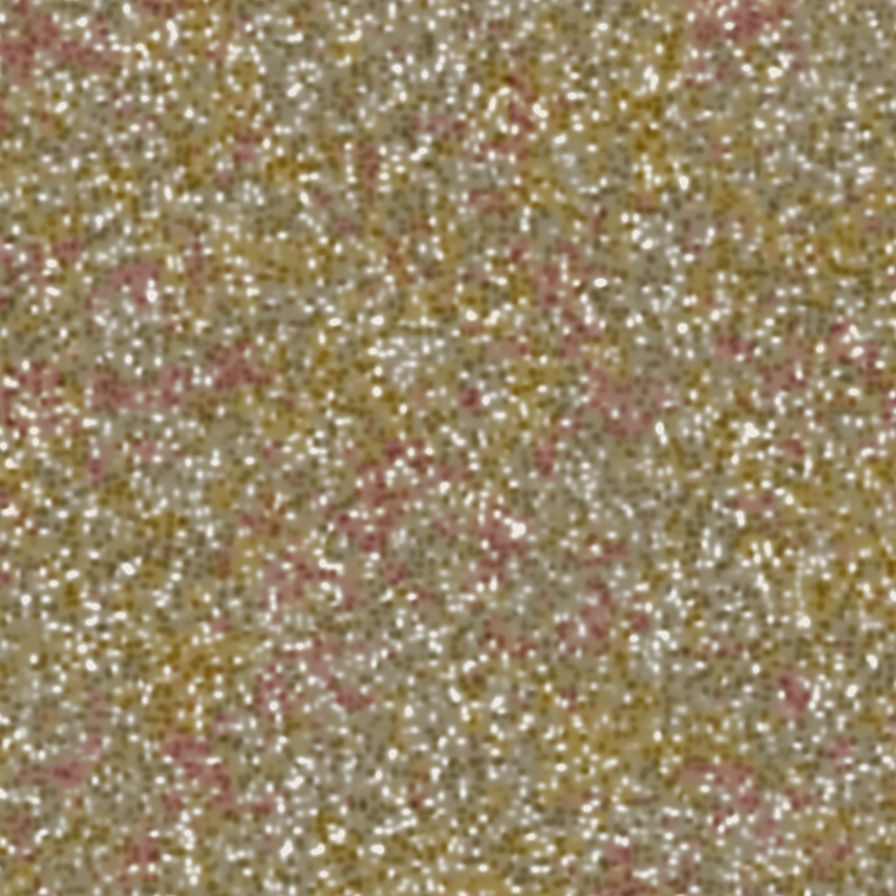
Reproduce this texture procedurally as a Shadertoy shader.

```glsl
// Speckled stone grit: pale soft grains over olive grey, with faint blocky ochre and rust patches.

vec3 hash3(vec2 p) {
    vec3 q = fract(p.xyx * vec3(0.1031, 0.1030, 0.0973));
    q += dot(q, q.yxz + 33.33);
    return fract((q.xxy + q.yzz) * q.zyx);
}

// Value noise with short plateaus, giving soft-edged square patches
float blocks(vec2 p) {
    vec2 cell = floor(p);
    vec2 f = smoothstep(0.15, 0.85, fract(p));
    float low = mix(hash3(cell).x, hash3(cell + vec2(1, 0)).x, f.x);
    float high = mix(hash3(cell + vec2(0, 1)).x, hash3(cell + vec2(1, 1)).x, f.x);
    return mix(low, high, f.y);
}

// Wide wandering variation from layered sines
float drift(vec2 p, float seed) {
    float a = sin(9.0 * p.x + 3.0 * sin(7.0 * p.y + seed));
    float b = sin(8.0 * p.y - 3.0 * sin(6.0 * p.x + 2.0 * seed));
    return 0.5 + 0.25 * (a + b);
}

float patches(vec2 p, float seed) {
    return 0.48 * blocks(p * 36.0 + seed * 17.0)
         + 0.30 * blocks(p * 15.0 + seed * 29.0)
         + 0.22 * drift(p, seed);
}

// Cellular grains: x is signed brightness, y is a small warmth shift
vec2 grains(vec2 p) {
    vec2 home = floor(p);
    vec2 total = vec2(0.0);
    for (int y = -2; y <= 2; y++) {
        for (int x = -2; x <= 2; x++) {
            vec2 cell = home + vec2(x, y);
            vec3 place = hash3(cell + 7.0);
            vec3 look = hash3(cell + 131.0);
            // Limited jitter keeps the grains evenly packed
            vec2 d = p - cell - mix(vec2(0.1), vec2(0.9), place.xy);
            // Each grain is stretched a little along one axis
            vec2 tightness = place.z < 0.5 ? vec2(4.2, 7.0) : vec2(7.0, 4.2);
            float spot = exp(-dot(d * d, tightness));
            float strength = mix(-0.19, 0.48, pow(look.x, 2.1));
            total += spot * vec2(strength, look.y - 0.5);
        }
    }
    return total;
}

void mainImage(out vec4 fragColor, in vec2 fragCoord) {
    vec2 uv = fragCoord / iResolution.y;

    // Patch fields
    float ochre = smoothstep(0.28, 0.86, patches(uv, 1.0));
    float rust = smoothstep(0.50, 0.84, patches(uv, 2.3));
    float activity = smoothstep(0.22, 0.72, patches(uv, 4.1));

    // Brightness, with the dark gaps softened
    vec2 grain = grains(uv * 88.0);
    float contrast = mix(0.72, 1.28, activity) + 0.25 * rust;
    float light = 0.523 + grain.x * contrast - 0.03 * rust;
    light += 0.45 * max(0.43 - light, 0.0);
    light = min(light, 0.92);

    // Tints are offsets from grey, strong in the gaps and faint on pale grains
    vec3 oliveTint = vec3(0.037, 0.002, -0.092);
    vec3 ochreTint = vec3(0.072, -0.006, -0.215);
    vec3 rustTint = vec3(0.105, -0.036, -0.070);
    float warmth = clamp(ochre + 0.3 * grain.y, 0.0, 1.0);
    float redness = rust * (1.0 - 0.6 * smoothstep(0.42, 0.66, light));
    vec3 tint = mix(mix(oliveTint, ochreTint, warmth), rustTint, redness);
    tint *= 1.35 - 1.0 * smoothstep(0.38, 0.82, light);

    fragColor = vec4(clamp(light + tint, 0.0, 1.0), 1.0);
}
```
